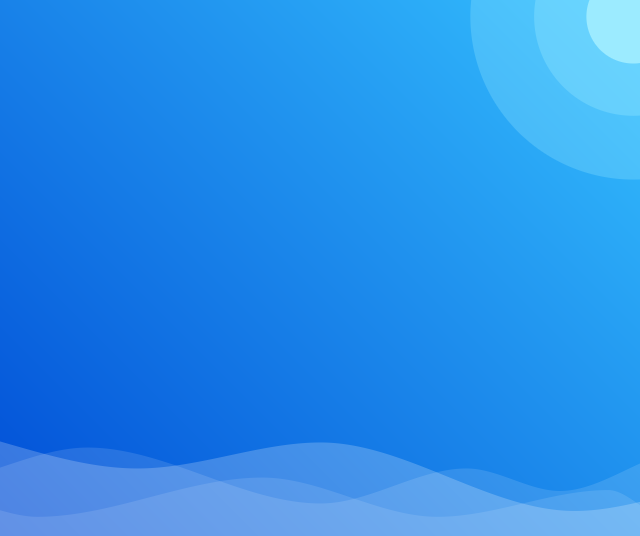
Write a WebGL 1 fragment shader that draws this background.

```glsl
precision highp float;

uniform vec2 u_resolution;

// Sky gradient, lower left to upper right
const vec3 SKY_DEEP = vec3(0.0, 0.30, 0.84);
const vec3 SKY_LIGHT = vec3(0.21, 0.76, 1.0);

// Sun: offset from the top right corner, radii in canvas heights
const vec2 SUN_OFFSET = vec2(-0.0125, -0.031);
const vec3 SUN_COLOR = vec3(0.61, 0.92, 1.0);
const float OUTER_RADIUS = 0.304;
const float MIDDLE_RADIUS = 0.185;
const float CORE_RADIUS = 0.0875;
const float OUTER_ALPHA = 0.27;
const float MIDDLE_ALPHA = 0.32;

// Translucent waves
const vec3 FOAM_COLOR = vec3(1.0);
const float SWELL_ALPHA = 0.21;
const float RIPPLE_ALPHA = 0.12;
const float SHORE_ALPHA = 0.11;

// Height change between two neighbouring crests or troughs
float easeStep(float x, vec2 a, vec2 b) {
  return (b.y - a.y) * smoothstep(a.x, b.x, x);
}

// Smooth curve through six alternating crests and troughs
float waveTop(float x, vec2 a, vec2 b, vec2 c, vec2 d, vec2 e, vec2 f) {
  return a.y + easeStep(x, a, b) + easeStep(x, b, c) + easeStep(x, c, d)
    + easeStep(x, d, e) + easeStep(x, e, f);
}

// Antialiased coverage, positive distance is inside
float coverage(float inside, float pixel) {
  return clamp(inside / pixel + 0.5, 0.0, 1.0);
}

void main() {
  float pixel = 1.0 / u_resolution.y;
  float aspect = u_resolution.x * pixel;
  vec2 uv = gl_FragCoord.xy / u_resolution;
  vec2 p = gl_FragCoord.xy * pixel;

  // Sky
  vec3 color = mix(SKY_DEEP, SKY_LIGHT, (p.x + p.y) / (aspect + 1.0));

  // Sun and its two halos
  float sunDist = length(p - vec2(aspect, 1.0) - SUN_OFFSET);
  color = mix(color, SUN_COLOR, OUTER_ALPHA * coverage(OUTER_RADIUS - sunDist, pixel));
  color = mix(color, SUN_COLOR, MIDDLE_ALPHA * coverage(MIDDLE_RADIUS - sunDist, pixel));
  color = mix(color, SUN_COLOR, coverage(CORE_RADIUS - sunDist, pixel));

  // Waves
  float swell = waveTop(uv.x, vec2(-0.195, 0.220), vec2(0.215, 0.126),
    vec2(0.501, 0.1745), vec2(0.898, 0.0467), vec2(1.172, 0.101), vec2(1.4, 0.101));
  float ripple = waveTop(uv.x, vec2(-0.117, 0.098), vec2(0.137, 0.165),
    vec2(0.501, 0.0607), vec2(0.729, 0.126), vec2(0.875, 0.084), vec2(1.081, 0.162));
  float shore = waveTop(uv.x, vec2(-0.078, 0.067), vec2(0.0586, 0.0358),
    vec2(0.410, 0.109), vec2(0.6836, 0.0358), vec2(0.9505, 0.0857), vec2(1.0417, 0.0358));
  color = mix(color, FOAM_COLOR, SWELL_ALPHA * coverage(swell - uv.y, pixel));
  color = mix(color, FOAM_COLOR, RIPPLE_ALPHA * coverage(ripple - uv.y, pixel));
  color = mix(color, FOAM_COLOR, SHORE_ALPHA * coverage(shore - uv.y, pixel));

  gl_FragColor = vec4(color, 1.0);
}
```
